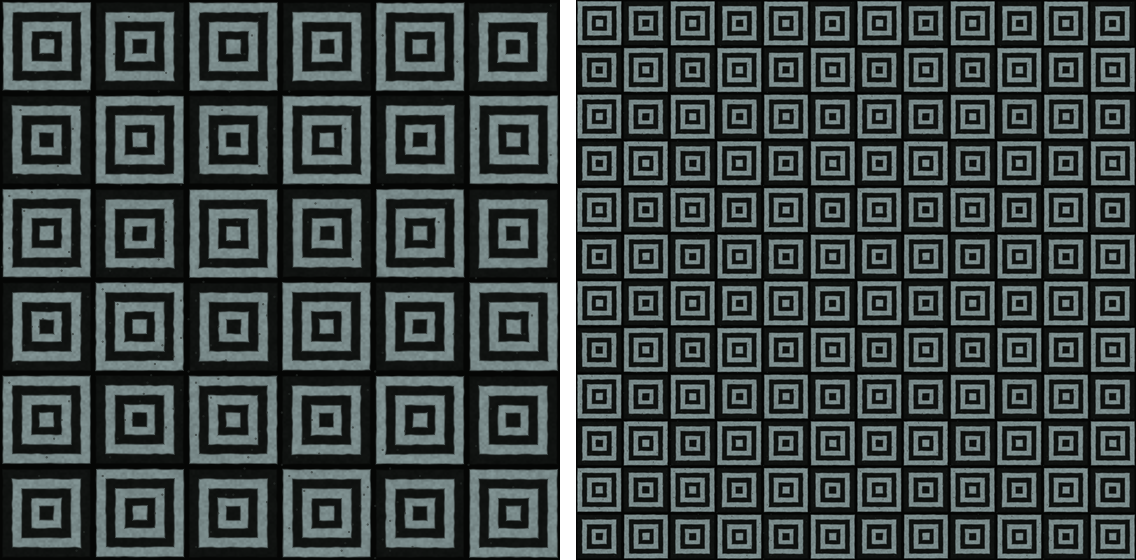
Left, the tile; right, the same tile 2 across and 2 down.
Reproduce this pattern procedurally as a three.js fragment shader.

```glsl
// Checkerboard of glazed tiles with concentric squares, alternately speckled grey-blue and black.
varying vec2 vUv;

const float TILES = 6.0;          // tiles across and down
const int RINGS = 5;              // nested squares per tile
const float TILE_HALF = 0.468;    // half width of a tile, in cells
const float RING_STEP = 0.1025;   // width of one ring, in cells
const float CORE_HALF = 0.076;    // half width of the central square
const float SOFTNESS = 0.013;     // half width of the edge blur, in cells
const float WOBBLE = 0.010;       // unevenness of the printed edges
const float SHIFT = 0.008;        // misplacement of the print per tile
const float WOBBLE_FREQ = 90.0;   // noise cells across the canvas
const float GRAIN_FREQ = 240.0;
const float MOTTLE_FREQ = 108.0;
const float SPECK_FREQ = 150.0;
const float SPECK_SHARE = 0.0012; // share of noise cells holding a speck

const vec3 GROUT = vec3(0.018, 0.022, 0.018);
const vec3 BLACK_GLAZE = vec3(0.060, 0.070, 0.064);
const vec3 GREY_GLAZE = vec3(0.475, 0.542, 0.542);

float hash(vec2 p) {
  return fract(sin(dot(p, vec2(127.1, 311.7))) * 43758.5453);
}

// Value noise that wraps after "freq" cells
float wrapNoise(vec2 uv, float freq) {
  vec2 p = uv * freq;
  vec2 i = floor(p);
  vec2 f = fract(p);
  f = f * f * (3.0 - 2.0 * f);
  float a = hash(mod(i, freq));
  float b = hash(mod(i + vec2(1.0, 0.0), freq));
  float c = hash(mod(i + vec2(0.0, 1.0), freq));
  float d = hash(mod(i + vec2(1.0, 1.0), freq));
  return mix(mix(a, b, f.x), mix(c, d, f.x), f.y);
}

// Coverage of a centred square at the given square distance
float squareMask(float dist, float halfSize) {
  return 1.0 - smoothstep(-SOFTNESS, SOFTNESS, dist - halfSize);
}

// Rare round specks of dirt, at most one per noise cell
float specks(vec2 uv) {
  vec2 p = uv * SPECK_FREQ;
  float present = step(hash(mod(floor(p), SPECK_FREQ) + 41.0), SPECK_SHARE);
  return present * (1.0 - smoothstep(0.15, 0.45, length(fract(p) - 0.5)));
}

void main() {
  vec2 grid = vUv * TILES;
  vec2 tile = mod(floor(grid), TILES);
  float greyTile = mod(tile.x + tile.y, 2.0);

  // Square distance from the tile centre, slightly shifted and uneven
  vec2 shift = (vec2(hash(tile + 3.0), hash(tile + 17.0)) - 0.5) * SHIFT;
  vec2 p = abs(fract(grid) - 0.5 - shift);
  float dist = max(p.x, p.y) + (wrapNoise(vUv, WOBBLE_FREQ) - 0.5) * WOBBLE;

  // Nested squares alternately add and remove grey
  float body = squareMask(dist, TILE_HALF);
  float rings = 0.0;
  float ink = 1.0;
  for (int k = 0; k < RINGS; k++) {
    float halfSize = max(TILE_HALF - RING_STEP * float(k), CORE_HALF);
    rings += ink * squareMask(dist, halfSize);
    ink = -ink;
  }
  float grey = mix(body - rings, rings, greyTile);

  // Speckled glaze, with a slight tone change per tile
  float grain = wrapNoise(vUv, GRAIN_FREQ) - 0.5;
  float mottle = wrapNoise(vUv, MOTTLE_FREQ) - 0.5;
  float tone = 1.0 + 0.14 * grain + 0.08 * mottle + 0.04 * (hash(tile + 29.0) - 0.5);
  vec3 blackGlaze = BLACK_GLAZE + 0.016 * grain + 0.012 * mottle;

  vec3 color = mix(GROUT, blackGlaze, body);
  color = mix(color, GREY_GLAZE * tone, grey);

  // Dirt darkens grey glaze and shows faintly on black
  color = mix(color, vec3(0.16, 0.18, 0.17), 0.6 * specks(vUv));
  gl_FragColor = vec4(color, 1.0);
}
```
